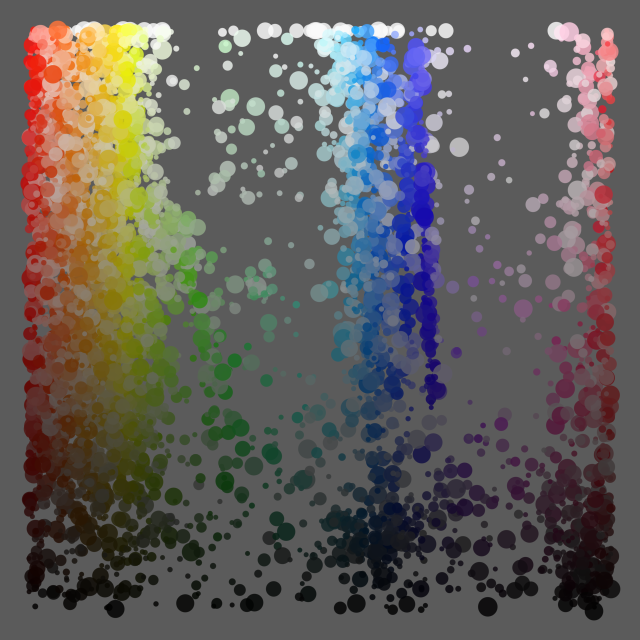
Write a Shadertoy shader that draws this background.

```glsl
const float LOW = 0.045;    // margins of the scattered field
const float HIGH = 0.955;
const float CELL = 0.034;   // at least twice the largest radius
const int LAYERS = 24;
const vec3 BACKDROP = vec3(0.357);

vec4 hash4(vec3 p) {
    vec4 q = fract(p.xyzx * vec4(0.1031, 0.1030, 0.0973, 0.1099));
    q += dot(q, q.wzxy + 33.33);
    return fract((q.xxyz + q.yzzw) * q.zywx);
}

vec3 hsv(float hue, float sat, float value) {
    vec3 tint = clamp(abs(mod(hue * 6.0 + vec3(0, 4, 2), 6.0) - 3.0) - 1.0, 0.0, 1.0);
    return value * mix(vec3(1), tint, sat);
}

float bell(float x, float center, float width) {
    float d = (x - center) / width;
    return exp(-d * d);
}

float blob(vec2 p, vec2 center, vec2 size) {
    vec2 d = (p - center) / size;
    return exp(-dot(d, d));
}

// Rises over the first pair of heights, falls over the second
float span(float y, float a, float b, float c, float d) {
    return smoothstep(a, b, y) * (1.0 - smoothstep(c, d, y));
}

// Narrow blue columns
float blueStrands(vec2 p) {
    float tall = bell(p.x, 0.65 + (0.93 - p.y) * 0.047, 0.009) * span(p.y, 0.28, 0.42, 0.93, 0.96);
    float brief = bell(p.x, 0.634, 0.009) * span(p.y, 0.36, 0.54, 0.82, 0.92);
    return max(tall * 0.85, brief * 0.65);
}

// Chance that a dot centred here is drawn
float density(vec2 p) {
    float y = p.y;
    float sparse = 0.035 + 0.055 * span(y, 0.07, 0.17, 0.25, 0.5);
    sparse *= 1.0 - 0.6 * span(p.x, 0.68, 0.72, 0.83, 0.88) * smoothstep(0.6, 0.75, y);

    float edge = 0.255 + 0.03 * bell(y, 0.58, 0.17);
    float warm = 1.0 - smoothstep(edge - 0.075, edge + 0.02, p.x);
    warm *= mix(0.12, 0.85, smoothstep(0.13, 0.36, y));
    warm = max(warm, 0.4 * bell(p.x, 0.05, 0.025) * smoothstep(0.04, 0.1, y));
    warm = max(warm, 0.4 * blob(p, vec2(0.105, 0.075), vec2(0.035, 0.022)));
    warm = max(warm, 0.25 * blob(p, vec2(0.2, 0.165), vec2(0.07, 0.04)));

    float green = 0.4 * bell(p.x, 0.28 + (0.66 - y) * 0.22, 0.025) * span(y, 0.34, 0.42, 0.62, 0.7);
    green = max(green, 0.7 * blob(p, vec2(0.404, 0.557), vec2(0.023)));

    float sky = bell(p.x, mix(0.615, 0.553, y), mix(0.026, 0.048, y));
    sky *= mix(0.22, 0.7, smoothstep(0.3, 0.5, y));
    sky = max(sky, 0.75 * blob(p, vec2(0.59, 0.165), vec2(0.065, 0.045)));

    float red = 0.42 * bell(p.x, 0.952, 0.018) * smoothstep(0.05, 0.2, y);
    red += 0.13 * bell(p.x, 0.93, 0.045);
    red = max(red, 0.8 * blob(p, vec2(0.925, 0.105), vec2(0.045, 0.06)));
    red = max(red, 0.35 * blob(p, vec2(0.9, 0.19), vec2(0.075, 0.07)));

    float columns = max(max(warm, green), max(sky, red));
    columns = max(columns, blueStrands(p));
    return sparse + columns * smoothstep(0.03, 0.08, y);
}

// Colour strength by place, loosened by a random value
float saturation(vec2 p, float chance) {
    float open = mix(0.42, 0.09, smoothstep(0.42, 0.72, p.y));
    float warmth = 1.0 - smoothstep(0.19, 0.24 + 0.08 * (1.0 - p.y), p.x);
    float mean = mix(open, 0.57, warmth);
    mean += 0.25 * bell(p.x, 0.045, 0.018) + 0.2 * bell(p.x, 0.195, 0.02);
    mean += 0.25 * bell(p.x, 0.28, 0.045) * bell(p.y, 0.55, 0.16);
    mean = mix(mean, mix(0.3, 0.67, smoothstep(0.51, 0.59, p.x)), bell(p.x, 0.57, 0.055));
    mean = mix(mean, 0.5, bell(p.x, 0.95, 0.03));
    float spread = mix(0.2, 0.85, smoothstep(0.1, 0.5, mean));
    float strand = smoothstep(0.15, 0.4, blueStrands(p));
    mean = mix(mean, mix(0.93, 0.65, smoothstep(0.5, 0.9, p.y)), strand);
    return clamp(mean + (chance - 0.5) * mix(spread, 0.25, strand), 0.0, 0.95);
}

void paintDot(inout vec3 color, vec2 offset, float radius, vec3 paint) {
    float pixel = 1.0 / iResolution.y;
    float cover = 1.0 - smoothstep(-0.7 * pixel, 0.7 * pixel, length(offset) - radius);
    color = mix(color, paint, 0.84 * cover);
}

void mainImage(out vec4 fragColor, in vec2 fragCoord) {
    vec2 uv = fragCoord / iResolution.xy;
    vec3 color = BACKDROP;

    // White row along the top
    for (int i = 0; i < 44; i++) {
        vec4 h = hash4(vec3(float(i), 7.0, 3.0));
        float x = i < 20 ? mix(0.09, 0.26, h.x) : i < 34 ? mix(0.48, 0.65, h.x) : mix(0.35, 0.955, h.x);
        paintDot(color, uv - vec2(x, 0.952), mix(0.006, 0.015, h.y), vec3(0.98));
    }

    // Scattered dots: hue runs across, brightness runs up
    for (int layer = 0; layer < LAYERS; layer++) {
        vec2 shift = hash4(vec3(float(layer), 19.0, 5.0)).xy;
        vec2 corner = floor(uv / CELL + shift - 0.5);
        for (int n = 0; n < 4; n++) {
            vec2 cell = corner + vec2(n & 1, n >> 1);
            vec4 h = hash4(vec3(cell, float(layer) * 3.7 + 11.0));
            vec2 center = (cell + h.xy - shift) * CELL;
            float radius = 0.0038 + 0.0115 * h.z * h.z;
            vec2 offset = uv - center;
            if (dot(offset, offset) > 0.00029) continue;
            if (any(lessThan(center, vec2(LOW))) || any(greaterThan(center, vec2(HIGH)))) continue;
            if (h.w > density(center)) continue;
            vec2 place = (center - LOW) / (HIGH - LOW);
            float chance = hash4(vec3(cell.yx, float(layer) * 5.3 + 47.0)).x;
            paintDot(color, offset, radius, hsv(place.x, saturation(center, chance), place.y));
        }
    }
    fragColor = vec4(color, 1.0);
}
```
